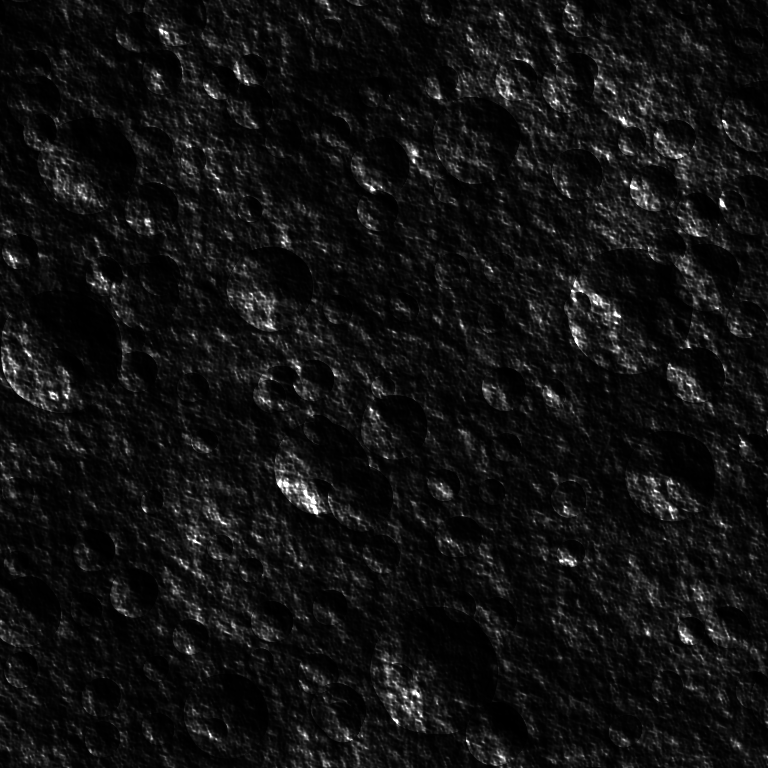
Write a WebGL 1 fragment shader that draws this texture.

```glsl
precision highp float;
uniform vec2 u_resolution;

#define BASE_EXPOSURE -3.08
#define ROUGHNESS 1.15
#define TERRAIN_SCALE 42.0
#define PATCH_CONTRAST 1.75
#define CRATER_DEPTH 1.7
#define CRATER_CELLS 4.2
#define CRATER_DENSITY 0.52
#define RIM_HEIGHT 0.12
#define RIM_WOBBLE 0.006
#define SLOPE_STEP 0.0008
#define LIGHT_DIRECTION vec2(0.75, 0.66)

vec3 hash3(vec2 p) {
  vec3 q = fract(p.xyx * vec3(0.1031, 0.1030, 0.0973));
  q += dot(q, q.yxz + 33.33);
  return fract((q.xxy + q.yzz) * q.zyx);
}

float noise(vec2 p) {
  vec2 i = floor(p), f = fract(p);
  vec2 u = f * f * (3.0 - 2.0 * f);
  float low = mix(hash3(i).x, hash3(i + vec2(1.0, 0.0)).x, u.x);
  float high = mix(hash3(i + vec2(0.0, 1.0)).x, hash3(i + 1.0).x, u.x);
  return mix(low, high, u.y);
}

// Rugged ground: every octave is equally steep
float terrain(vec2 p) {
  mat2 turn = mat2(0.8, 0.6, -0.6, 0.8);
  float height = 0.0, frequency = TERRAIN_SCALE;
  p *= TERRAIN_SCALE;
  for (int octave = 0; octave < 4; octave++) {
    height += noise(p) / frequency;
    p = turn * p * 1.95 + 17.3;
    frequency *= 1.95;
  }
  return height * ROUGHNESS;
}

// Pale and dark patches of soil, centred on zero
float soil(vec2 p) {
  float tone = noise(p * 5.0 + 3.7) + 0.8 * noise(p * 11.0 + 29.1);
  tone += 0.6 * noise(p * 25.0 + 61.3);
  return PATCH_CONTRAST * (tone - 1.2);
}

// Bowl inside the rim, falling apron outside; r is 1 on the rim
float craterProfile(float r, float depth) {
  float r2 = r * r;
  float bowl = depth * (r2 - 0.3 * r2 * r2 - 0.7) + RIM_HEIGHT;
  float apron = RIM_HEIGHT * exp(-5.0 * (r - 1.0));
  return r < 1.0 ? bowl : apron;
}

// Three sizes of craters scattered on jittered grids
float craters(vec2 p) {
  p += RIM_WOBBLE * vec2(noise(p * 24.0), noise(p * 24.0 + 51.7));
  float height = 0.0, cells = CRATER_CELLS, density = CRATER_DENSITY;
  for (int layer = 0; layer < 3; layer++) {
    vec2 q = p * cells + 7.0 * float(layer);
    vec2 home = floor(q);
    for (int y = -1; y <= 1; y++) {
      for (int x = -1; x <= 1; x++) {
        vec2 cell = home + vec2(float(x), float(y));
        vec3 place = hash3(cell + 91.0);
        vec3 kind = hash3(cell + 213.0);
        vec2 center = cell + 0.2 + 0.6 * place.xy;
        float radius = 0.2 + 0.16 * place.z;
        float r = length(q - center) / radius;
        float depth = CRATER_DEPTH * mix(0.65, 1.15, kind.y);
        float present = step(kind.x, density);
        height += present * craterProfile(r, depth) * radius / cells;
      }
    }
    cells *= 1.75;
    density *= 0.9;
  }
  return height;
}

void main() {
  vec2 p = gl_FragCoord.xy / min(u_resolution.x, u_resolution.y);

  // Slopes facing the low light
  vec2 offset = normalize(LIGHT_DIRECTION) * SLOPE_STEP;
  float ground = (terrain(p - offset) - terrain(p + offset)) / (2.0 * SLOPE_STEP);
  float wall = (craters(p - offset) - craters(p + offset)) / (2.0 * SLOPE_STEP);

  // Both shaded and lit walls level off, the shaded ones deeper
  float limit = wall < 0.0 ? -2.5 : 1.6;
  wall = limit * (1.0 - exp(-abs(wall)));
  float exposure = exp(BASE_EXPOSURE + ground + wall + soil(p));

  // Soft shoulder for the highlights
  float brightness = min(exposure / (1.0 + 0.3 * exposure), 1.0);
  gl_FragColor = vec4(vec3(brightness), 1.0);
}
```
